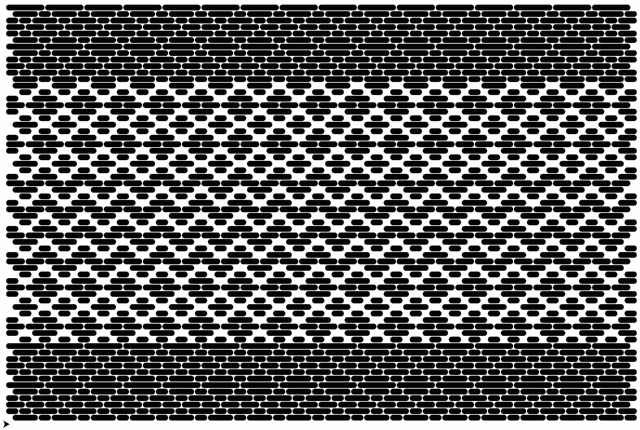
Write a WebGL 2 fragment shader that draws this pattern.

```glsl
#version 300 es
precision highp float;
// Rows of black round-capped dashes on white, 64 rows of 16 six-cell repeats.
// Each row picks a dash layout from a folded cycle: two dense brick bands
// enclose an open field of diamonds. A small arrowhead sits below the last row.

uniform vec2 u_resolution;
out vec4 fragColor;

const vec3 PAPER = vec3(0.995);
const vec3 INK = vec3(0.01);
const float PITCH = 0.01514;                 // cell size, in canvas heights
const vec2 FIRST_CELL = vec2(0.0209, 0.0175); // from the upper left corner
const float LAST_COLUMN = 96.0;
const float LAST_ROW = 63.0;
const float DASH_RADIUS = 0.44;              // in cells
const float EDGE_SOFTNESS = 1.2;             // in output samples
const float REPEAT = 6.0;                    // cells per full repeat
const float TOP_BAND_END = 12.0;
const float BOTTOM_BAND_START = 52.0;
const float FAST_START = 28.0;               // short diamonds in the centre
const float FAST_END = 44.0;
const float FAR = 10.0;

// Distance to the nearest dash of a row; single-cell remnants are left out.
float dashes(vec2 p, float start, float cells, float period) {
    float middle = start + 0.5 * (cells - 1.0);
    float first = start + period * floor((p.x - middle) / period + 0.5);
    float a = max(first, 0.0);
    float b = min(first + cells - 1.0, LAST_COLUMN);
    if (b - a < 0.5) return FAR;
    float beyond = max(max(a - p.x, p.x - b), 0.0);
    return length(vec2(beyond, p.y)) - DASH_RADIUS;
}

// Position 0..3 in a cycle that rises and falls over six rows.
float foldedStep(float row) {
    float t = mod(row, 6.0);
    return min(t, 6.0 - t);
}

// Dense band: the gaps of each layout are filled with shorter dashes.
float denseRow(vec2 p, float stage) {
    if (stage < 0.5) return dashes(p, 0.0, 6.0, REPEAT);
    if (stage < 1.5) return min(dashes(p, 1.0, 4.0, REPEAT),
                                dashes(p, 5.0, 2.0, REPEAT));
    if (stage < 2.5) return min(dashes(p, 4.0, 4.0, REPEAT),
                                dashes(p, 2.0, 2.0, REPEAT));
    return dashes(p, 0.0, 3.0, 0.5 * REPEAT);
}

// Open field: long, short, shifted long, then a closed row.
float openRow(vec2 p, float stage) {
    if (stage < 0.5) return dashes(p, 1.0, 4.0, REPEAT);
    if (stage < 1.5) return dashes(p, 2.0, 2.0, 0.5 * REPEAT);
    if (stage < 2.5) return dashes(p, 4.0, 4.0, REPEAT);
    return dashes(p, 0.0, 3.0, 0.5 * REPEAT);
}

float rowDistance(vec2 grid, float row) {
    if (row < 0.0 || row > LAST_ROW) return FAR;
    vec2 p = vec2(grid.x, grid.y - row);
    if (row < TOP_BAND_END) return denseRow(p, foldedStep(row));
    if (row >= BOTTOM_BAND_START)
        return denseRow(p, foldedStep(row - BOTTOM_BAND_START));
    if (row < FAST_START) return openRow(p, foldedStep(row - TOP_BAND_END));
    if (row < FAST_END) return openRow(p, mod(row - FAST_START, 4.0));
    return openRow(p, foldedStep(row - FAST_END + 4.0));
}

// Notched arrowhead pointing right.
float arrowhead(vec2 p) {
    float sides = abs(p.y) + 0.57 * p.x;
    float notch = -(p.x + 0.75) - 0.35 * abs(p.y);
    return max(sides, notch);
}

float coverage(float d, float edge) {
    return clamp(0.5 - d / edge, 0.0, 1.0);
}

void main() {
    // Grid coordinates: integers at cell centres, rows counted from the top.
    vec2 uv = gl_FragCoord.xy / u_resolution.y;
    vec2 grid = (vec2(uv.x, 1.0 - uv.y) - FIRST_CELL) / PITCH;
    float edge = EDGE_SOFTNESS / (u_resolution.y * PITCH);

    // Sum neighbouring rows so that thin gaps keep their proper grey.
    float ink = 0.0;
    float nearest = floor(grid.y + 0.5);
    for (float k = -1.0; k <= 1.0; k++)
        ink += coverage(rowDistance(grid, nearest + k), edge);
    ink += coverage(arrowhead(grid - vec2(0.1, LAST_ROW + 1.0)), edge);

    fragColor = vec4(mix(PAPER, INK, min(ink, 1.0)), 1.0);
}
```
